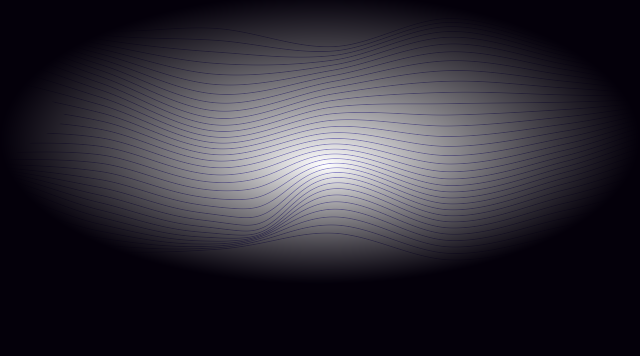
Give the GLSL for this background, as a Shadertoy shader.

```glsl
// Thin blue contour lines flowing across an elliptical white glow on near-black.
// Each line's height is a sine series in its rank; the series coefficients are
// splined across evenly spaced columns, so lines squeeze and fan out smoothly.

const int LINES = 33;

// Per column: heights of the first and last line, in percent from the top
const vec2 ENDS[7] = vec2[7](
    vec2(2.3, 68.1), vec2(8.5, 70.7), vec2(8.0, 70.0), vec2(13.1, 65.5),
    vec2(5.2, 73.0), vec2(12.9, 68.1), vec2(20.0, 63.4));

// Per column: strengths of four harmonics that vary the line spacing
const vec4 WAVES[7] = vec4[7](
    vec4(-5.5, -2.5, -3.8, 3.2), vec4(-3.3, -2.0, 0.0, 0.1),
    vec4(8.3, 0.3, 2.1, -0.2), vec4(-1.7, 0.5, -1.3, 0.1),
    vec4(2.5, -2.6, -2.1, -0.4), vec4(-3.3, -0.5, -1.4, 0.0),
    vec4(-10.5, 2.7, 0.0, 0.2));

// Catmull-Rom weights of the four columns around a position
vec4 splineWeights(float f) {
    float f2 = f * f, f3 = f2 * f;
    return 0.5 * vec4(-f + 2.0 * f2 - f3, 2.0 - 5.0 * f2 + 3.0 * f3,
                      f + 4.0 * f2 - 3.0 * f3, f3 - f2);
}

float bell(float x, float center, float width) {
    float d = (x - center) / width;
    return exp(-d * d);
}

// Radial gradient with an off-centre focus: 0 at the focus, 1 on the ellipse
float focalGradient(vec2 uv) {
    vec2 center = vec2(0.5, 0.61), radius = vec2(0.5, 0.408);
    vec2 focus = vec2(0.508, 0.535);
    vec2 d = (uv - focus) / radius;
    vec2 e = (focus - center) / radius;
    float room = 1.0 - dot(e, e);
    float along = dot(d, e);
    return (along + sqrt(along * along + dot(d, d) * room)) / room;
}

// Combined coverage of all flowing lines
float flowLines(vec2 uv) {
    float column = uv.x * 5.486 + 0.143;
    int first = int(floor(column));
    vec4 weights = splineWeights(fract(column));
    vec2 ends = vec2(0.0);
    vec4 waves = vec4(0.0);
    for (int i = 0; i < 4; i++) {
        int c = clamp(first + i - 1, 0, 6);
        ends += weights[i] * ENDS[c];
        waves += weights[i] * WAVES[c];
    }

    float ink = 0.0;
    float halfWidth = 0.0008 * iResolution.y;
    float sag = 5.2 * bell(uv.x, 0.414, 0.055); // steepens the lower slope
    for (int k = 0; k < LINES; k++) {
        float rank = float(k) / float(LINES - 1);
        vec4 harmonics = sin(3.14159 * rank * vec4(1.0, 2.0, 3.0, 4.0));
        float depth = mix(ends.x, ends.y, rank) + dot(waves, harmonics)
                    + sag * bell(rank, 0.76, 0.14);
        float offset = uv.y - 1.0 + 0.01 * depth;
        float dist = abs(offset) / length(vec2(dFdx(offset), dFdy(offset)));
        ink = max(ink, clamp(halfWidth + 0.5 - dist, 0.0, 1.0));
    }

    // Lines begin along a curved bay on the left
    float start = 0.1 * bell(uv.y, 0.675, 0.09);
    return ink * smoothstep(-0.002, 0.002, uv.x - start);
}

void mainImage(out vec4 fragColor, in vec2 fragCoord) {
    vec2 uv = fragCoord / iResolution.xy;
    vec3 night = vec3(0.015, 0.0, 0.04);
    vec3 lineBlue = vec3(0.23, 0.19, 0.70);

    // Lines on white, darkened towards the rim of the glow
    vec3 color = mix(vec3(1.0), lineBlue, 0.62 * flowLines(uv));
    float glow = pow(clamp(1.0 - focalGradient(uv), 0.0, 1.0), 1.17);
    fragColor = vec4(mix(night, color, glow), 1.0);
}
```
